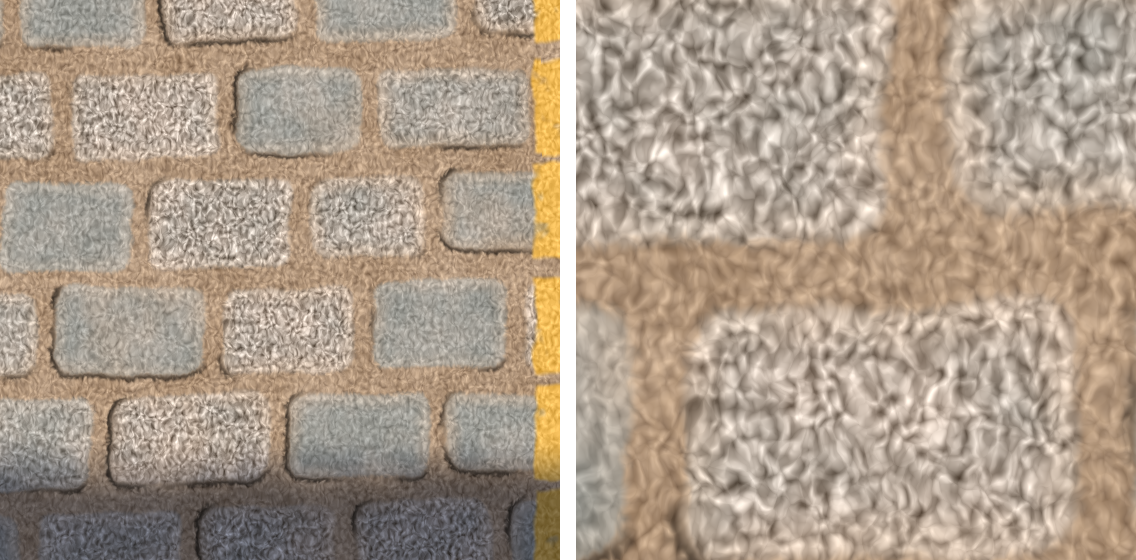
Left, the full canvas; right, a detail of the centre.
Write a WebGL 1 fragment shader that draws this texture.

```glsl
precision highp float;
// Weathered granite setts in sandy joints, with a shaded kerb strip and worn yellow paint.
uniform vec2 u_resolution;

#define ROW_HEIGHT 0.195
#define STONE_PITCH 0.277
#define ROW_TILT 0.025
#define JOINT_WIDTH 0.034
#define EDGE_SOFTNESS 0.005
#define GRAIN_SCALE 100.0
#define PAINT_EDGE 0.953
#define SHADOW_TOP 0.225
#define COOL_STONE vec3(0.62, 0.62, 0.595)
#define WARM_STONE vec3(0.73, 0.665, 0.61)
#define SAND vec3(0.69, 0.58, 0.475)
#define PAINT vec3(0.96, 0.74, 0.33)

float hash(vec2 p) {
  return fract(sin(dot(p, vec2(127.1, 311.7))) * 4375.85);
}

// Layered sines, roughly -1 to 1
float waves(vec2 p) {
  float sum = 0.0, amp = 0.5;
  for (int i = 0; i < 4; i++) {
    sum += amp * sin(p.x + 1.6 * sin(p.y * 0.9 + float(i))) * cos(p.y + 1.3 * sin(p.x * 0.7));
    p = mat2(1.5, 1.1, -1.1, 1.5) * p + 2.3;
    amp *= 0.62;
  }
  return sum;
}

// Distance to the nearest jittered cell point
float cellular(vec2 p) {
  vec2 cell = floor(p), f = p - cell;
  float nearest = 2.0;
  for (int y = -1; y <= 1; y++) {
    for (int x = -1; x <= 1; x++) {
      vec2 o = vec2(float(x), float(y));
      vec2 id = cell + o;
      vec2 d = o + vec2(hash(id), hash(id + 57.3)) - f;
      nearest = min(nearest, dot(d, d));
    }
  }
  return sqrt(nearest);
}

float roundedBox(vec2 p, vec2 halfSize, float radius) {
  vec2 d = abs(p) - halfSize + radius;
  return length(max(d, 0.0)) + min(max(d.x, d.y), 0.0) - radius;
}

float jointOffset(float column, float row) {
  return 0.2 * hash(vec2(column, row * 3.7 + 5.0));
}

void main() {
  vec2 p = gl_FragCoord.xy / u_resolution.y;

  // Mineral grain: bright blobs against dark ones
  vec2 g = p * GRAIN_SCALE * vec2(1.1, 0.82);
  g += 0.7 * vec2(waves(p * 55.0), waves(p * 48.0 + 9.0));
  float grain = cellular(g + 31.0) - cellular(g * 1.13 + 7.0);
  float fine = cellular(g * 1.8) - 0.45;
  float blotch = waves(p * 24.0 + 3.0);
  float cloud = waves(p * 9.0 + 1.0);

  // Staggered courses of uneven stones
  vec2 w = p + 0.006 * vec2(waves(p * 13.0), waves(p * 11.0 + 4.0));
  w.y -= ROW_TILT * (p.x - 0.5) + 0.12;
  float rowCoord = w.y / ROW_HEIGHT;
  float row = floor(rowCoord);
  float u = w.x / STONE_PITCH + 0.43 * row + 0.35;
  float column = floor(u);
  if (u < column + jointOffset(column, row)) column -= 1.0;
  float left = column + jointOffset(column, row);
  float right = column + 1.0 + jointOffset(column + 1.0, row);
  vec2 id = vec2(column, row);
  float r1 = hash(id + 11.0), r2 = hash(id + 23.0), r3 = hash(id + 41.0);

  vec2 q = vec2((u - 0.5 * (left + right)) * STONE_PITCH,
                (rowCoord - row - 0.5) * ROW_HEIGHT);
  vec2 halfSize = 0.5 * vec2((right - left) * STONE_PITCH, ROW_HEIGHT);
  halfSize -= 0.5 * JOINT_WIDTH * vec2(0.8 + 0.4 * r1, 1.0 + 0.7 * r2);
  q.y -= (r3 - 0.5) * 0.012 + (r1 - 0.5) * 0.07 * q.x;
  q.x += (r2 - 0.5) * 0.12 * q.y;
  float edge = roundedBox(q, halfSize, 0.022 + 0.014 * r3);
  edge += 0.004 * waves(p * 42.0) + 0.004 * grain;
  float stone = 1.0 - smoothstep(-EDGE_SOFTNESS, EDGE_SOFTNESS, edge);

  // Smooth blue-grey stones and coarse speckled pinkish ones
  float coarse = smoothstep(0.35, 0.65, r1);
  float tone = clamp(0.12 + 0.65 * coarse + 0.28 * blotch + 0.2 * cloud, 0.0, 1.0);
  vec3 stoneColor = mix(COOL_STONE, WARM_STONE, tone);
  stoneColor += grain * mix(0.17, 0.40, coarse) - fine * mix(0.08, 0.16, coarse);
  stoneColor += 0.045 * blotch;

  // Sand with soft mottling, dusted over the stone borders
  vec3 sandColor = SAND + 0.2 * grain * vec3(1.0, 0.95, 0.85) - 0.1 * fine;
  sandColor += 0.04 * blotch * vec3(1.0, 1.1, 1.2) + 0.03 * cloud;
  float dust = smoothstep(-0.035, 0.0, edge) * (0.22 + 0.3 * r2);
  dust += 0.25 * smoothstep(0.1, 0.7, cloud) * r3;
  vec3 color = mix(sandColor, stoneColor, stone * (1.0 - clamp(dust, 0.0, 0.75)));

  // Pale worn rims, and dark crevices along some left and lower edges
  vec2 side = smoothstep(0.65, 1.0, -q / halfSize);
  float crevice = max(side.x, 0.8 * side.y) * smoothstep(-0.1, 0.5, waves(p * 10.0 + 6.0) + r3 - 0.5);
  float rim = exp(-pow((edge + 0.008) / 0.006, 2.0));
  color += 0.07 * rim * (1.0 - crevice);
  color *= 1.0 - 0.6 * crevice * exp(-pow((edge - 0.004) / 0.0045, 2.0));

  // Paint strip, broken at the joints between courses
  float painted = smoothstep(-0.005, 0.005, p.x - PAINT_EDGE + 0.009 * waves(p * 20.0));
  float rowGap = 0.5 * ROW_HEIGHT - abs(q.y) - 0.012 + 0.006 * blotch;
  painted *= smoothstep(-0.005, 0.005, rowGap) * (1.0 - 0.5 * smoothstep(0.3, 0.7, -blotch));
  color = mix(color, PAINT + 0.16 * grain + 0.04 * blotch, painted * 0.95);

  // Cool shadow across the lowest course
  float shade = 1.0 - smoothstep(0.10, SHADOW_TOP, p.y + 0.02 * cloud - 0.01 * p.x);
  color *= mix(vec3(1.0), vec3(0.50, 0.535, 0.615), shade);
  gl_FragColor = vec4(clamp(color, 0.0, 1.0), 1.0);
}
```
